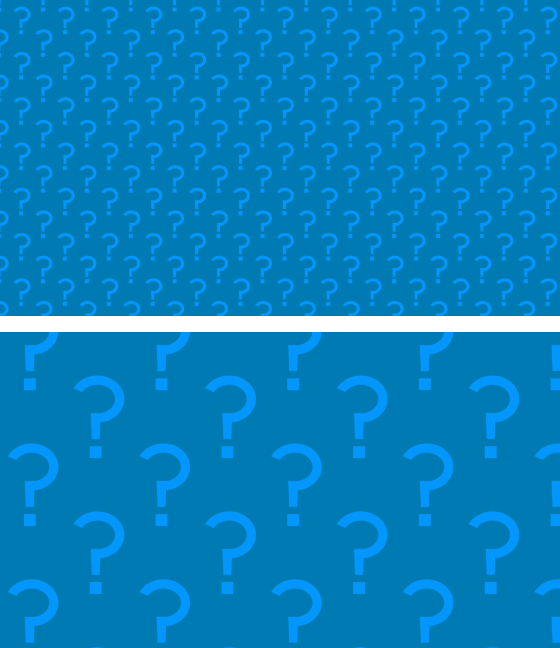
Top: the whole. Bottom: its middle third, enlarged.
A WebGL 2 fragment shader for this pattern:

```glsl
#version 300 es
precision highp float;

uniform vec2 u_resolution;
out vec4 fragColor;

float boxDistance(vec2 p, vec2 halfSize) {
    vec2 d = abs(p) - halfSize;
    return length(max(d, 0.0)) + min(max(d.x, d.y), 0.0);
}

// Approximate distance to the outline of an ellipse
float ellipseDistance(vec2 p, vec2 radii) {
    float k = length(p / radii);
    return k * (k - 1.0) / max(length(p / (radii * radii)), 1e-6);
}

// Question mark around the centre of its bowl, y pointing down
float markDistance(vec2 p) {
    // Bowl, opened at the lower left
    vec2 q = p + vec2(0.4, 0.001);
    float bowl = abs(ellipseDistance(q, vec2(10.1, 8.6))) - 2.1;
    float opening = min(-1.2 - p.x, (q.y - 0.45 * q.x) * 0.91);
    bowl = max(bowl, opening);

    // Slightly tapered stem and square dot
    float stem = boxDistance(p - vec2(-1.2, 12.3), vec2(2.3 - 0.04 * (p.y - 6.0), 5.9));
    float dotSquare = boxDistance(p - vec2(-1.2, 24.2), vec2(2.7));
    return min(bowl, min(stem, dotSquare));
}

void main() {
    // Canvas is 432 units high, measured from the top left
    float unitsPerPixel = 432.0 / u_resolution.y;
    vec2 p = vec2(gl_FragCoord.x, u_resolution.y - gl_FragCoord.y) * unitsPerPixel;

    // Two interleaved grids form the staggered rows
    vec2 period = vec2(60.0, 61.9);
    float d = 1e3;
    for (int i = 0; i < 2; i++) {
        vec2 local = p - vec2(30.0, 27.8) - 0.5 * period * float(i);
        local = mod(local + 0.5 * period, period) - 0.5 * period;
        d = min(d, markDistance(local + vec2(0.0, 8.0)));
    }

    vec3 background = vec3(0.0, 0.48, 0.70);
    vec3 markBlue = vec3(0.01, 0.59, 0.99);
    float edge = 0.7 * unitsPerPixel;
    fragColor = vec4(mix(markBlue, background, smoothstep(-edge, edge, d)), 1.0);
}
```
